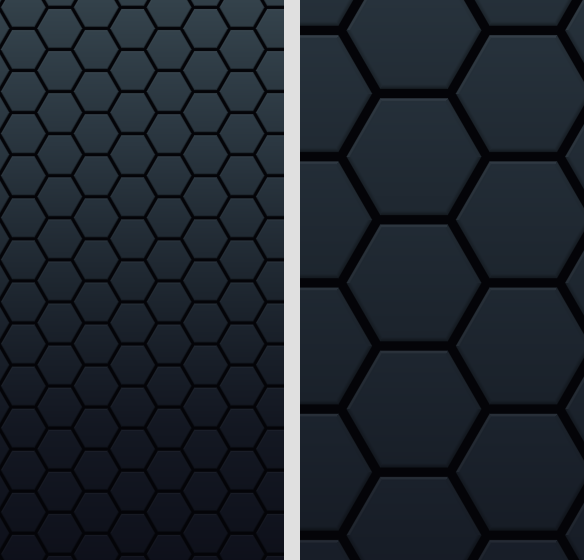
Left: the whole. Right: its middle third, enlarged.
Write a WebGL 2 fragment shader that draws this pattern.

```glsl
#version 300 es
precision highp float;
// Dark slate hexagon tiles with bevelled rims and black joints, fading downward.

uniform vec2 u_resolution;
out vec4 fragColor;

// Lengths are fractions of the canvas height.
const float PITCH = 0.07513;               // vertical distance between tiles
const vec2 TILE_CENTER = vec2(0.0417, 0.9115);
const float JOINT_HALF = 0.0028;           // half width of the black joint
const float RIM_WIDTH = 0.0015;            // thin light on the tile rim
const float SHADE_WIDTH = 0.0030;          // soft falloff inside the rim
const float RIM_LIGHT = 0.075;
const float RIM_SHADE = 0.20;
const float TILE_GRADIENT = 0.05;          // top to bottom change in one tile
const vec2 LIGHT_DIR = vec2(-0.29, 0.957);

const vec3 JOINT_COLOR = vec3(0.014, 0.017, 0.032);
const vec3 SLATE_TOP = vec3(0.200, 0.255, 0.290);
const vec3 SLATE_HIGH = vec3(0.165, 0.212, 0.250);
const vec3 SLATE_MID = vec3(0.118, 0.152, 0.188);
const vec3 SLATE_LOW = vec3(0.076, 0.093, 0.133);
const vec3 SLATE_BASE = vec3(0.056, 0.065, 0.105);

// Offset from the nearest center of a flat-topped hexagon lattice.
vec2 hexOffset(vec2 p) {
    vec2 period = PITCH * vec2(sqrt(3.0), 1.0);
    vec2 a = mod(p + 0.5 * period, period) - 0.5 * period;
    vec2 b = mod(p, period) - 0.5 * period;
    return dot(a, a) < dot(b, b) ? a : b;
}

// Outward normal of the hexagon side closest to the offset q.
vec2 sideNormal(vec2 q) {
    vec2 a = abs(q);
    vec2 slanted = vec2(0.8660254, 0.5);
    vec2 n = a.y > dot(a, slanted) ? vec2(0.0, 1.0) : slanted;
    return n * vec2(q.x < 0.0 ? -1.0 : 1.0, q.y < 0.0 ? -1.0 : 1.0);
}

// Vertical colour ramp across the whole canvas.
vec3 slate(float y) {
    vec3 c = mix(SLATE_BASE, SLATE_LOW, clamp(y * 4.0, 0.0, 1.0));
    c = mix(c, SLATE_MID, clamp(y * 4.0 - 1.0, 0.0, 1.0));
    c = mix(c, SLATE_HIGH, clamp(y * 4.0 - 2.0, 0.0, 1.0));
    return mix(c, SLATE_TOP, clamp(y * 4.0 - 3.0, 0.0, 1.0));
}

void main() {
    vec2 p = gl_FragCoord.xy / u_resolution.y;
    float pixel = 1.0 / u_resolution.y;

    vec2 q = hexOffset(p - TILE_CENTER);
    vec2 normal = sideNormal(q);
    float inset = 0.5 * PITCH - dot(q, normal) - JOINT_HALF;
    float facing = dot(normal, LIGHT_DIR);

    // Tile face
    vec3 color = slate(p.y) * (1.0 + TILE_GRADIENT * q.y / (0.5 * PITCH));

    // Soft shade on every side, stronger on those facing away from the light
    float shade = 1.0 - smoothstep(0.0, SHADE_WIDTH, inset);
    color *= 1.0 - RIM_SHADE * shade * (1.0 - 0.6 * facing);

    // Fine highlight on the lit sides
    float rim = 1.0 - smoothstep(RIM_WIDTH - pixel, RIM_WIDTH + pixel, inset);
    color += RIM_LIGHT * rim * max(facing, 0.0) * mix(0.6, 1.0, p.y);

    // Joint
    float tile = smoothstep(-0.75 * pixel, 0.75 * pixel, inset);
    fragColor = vec4(mix(JOINT_COLOR, color, tile), 1.0);
}
```
